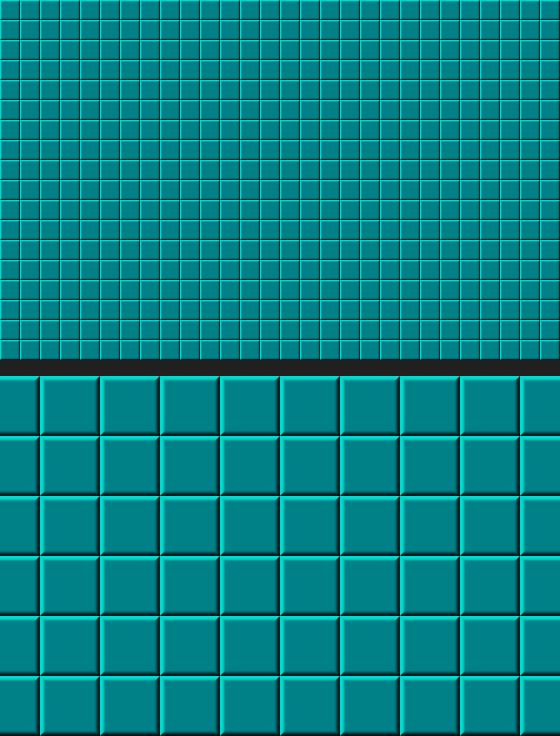
Top, the full canvas; bottom, a detail of the centre.
A WebGL 1 fragment shader for this pattern:

```glsl
precision highp float;

uniform vec2 u_resolution;

#define TILE_COUNT vec2(28.0, 18.0)
#define BEVEL_WIDTH 0.1
#define BEVEL_PLATEAU 0.035
#define FACE_COLOR vec3(0.0, 0.50, 0.53)
#define LIGHT_COLOR vec3(0.0, 0.86, 0.81)
#define SHADE_COLOR vec3(0.0, 0.06, 0.07)
#define SAMPLES 4

// One raised tile: lit on the left and top, shaded on the right and bottom.
vec3 tileColor(vec2 cell) {
    float litDistance = min(cell.x, 1.0 - cell.y);
    float shadeDistance = min(1.0 - cell.x, cell.y);

    // The nearer pair of sides wins, which mitres the corners.
    bool isLit = litDistance < shadeDistance;
    float edgeDistance = min(litDistance, shadeDistance);
    float plateau = isLit ? BEVEL_PLATEAU : 0.0;
    vec3 bevelColor = isLit ? LIGHT_COLOR : SHADE_COLOR;

    float slope = smoothstep(plateau, BEVEL_WIDTH, edgeDistance);
    return mix(bevelColor, FACE_COLOR, slope);
}

void main() {
    // Average a grid of samples inside the pixel to smooth the edges.
    vec3 sum = vec3(0.0);
    for (int j = 0; j < SAMPLES; j++) {
        for (int i = 0; i < SAMPLES; i++) {
            vec2 offset = (vec2(float(i), float(j)) + 0.5) / float(SAMPLES) - 0.5;
            vec2 uv = (gl_FragCoord.xy + offset) / u_resolution;
            sum += tileColor(fract(uv * TILE_COUNT));
        }
    }
    gl_FragColor = vec4(sum / float(SAMPLES * SAMPLES), 1.0);
}
```
